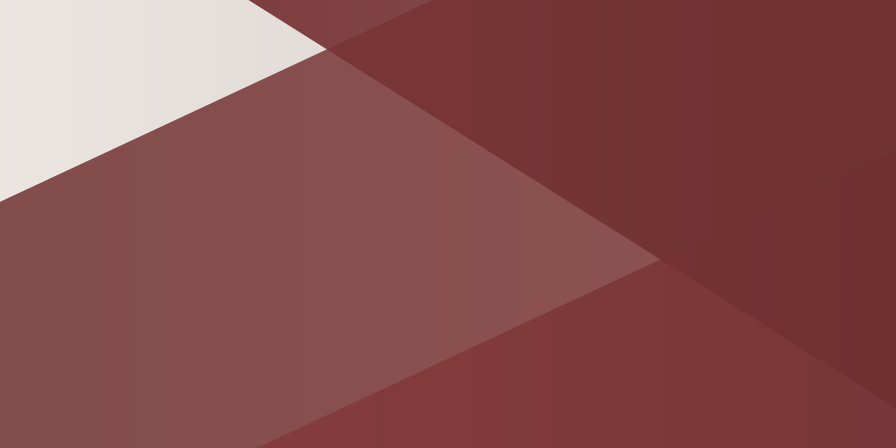
Give the GLSL for this background, as a Shadertoy shader.

```glsl
// Edges: xy = a point on the line (canvas heights), z = slope
const vec3 FALLING_EDGE = vec3(0.5547, 1.0, -0.630);
const vec3 UPPER_EDGE = vec3(0.0, 0.5495, 0.4665);
const vec3 LOWER_EDGE = vec3(0.5729, 0.0, 0.4670);

// Panel colours, from the left end to the right end of each panel
const vec3 CREAM_LEFT = vec3(0.920, 0.900, 0.880);
const vec3 CREAM_RIGHT = vec3(0.885, 0.865, 0.845);
const vec3 TIP_LEFT = vec3(0.490, 0.240, 0.245);
const vec3 TIP_RIGHT = vec3(0.505, 0.270, 0.270);
const vec3 ROSE_LEFT = vec3(0.510, 0.300, 0.292);
const vec3 ROSE_RIGHT = vec3(0.548, 0.320, 0.314);
const vec3 WINE_LEFT = vec3(0.478, 0.212, 0.216);
const vec3 WINE_RIGHT = vec3(0.442, 0.200, 0.198);
const vec3 BRICK_LEFT = vec3(0.515, 0.235, 0.232);
const vec3 BRICK_RIGHT = vec3(0.465, 0.212, 0.214);
const vec3 SHADE_LEFT = vec3(0.455, 0.198, 0.200);
const vec3 SHADE_RIGHT = vec3(0.437, 0.188, 0.188);

// Signed distance to a line, positive above it
float lineDistance(vec2 p, vec3 edge) {
    return (p.y - edge.y - edge.z * (p.x - edge.x)) / sqrt(1.0 + edge.z * edge.z);
}

// Antialiased coverage of the side above a line
float above(vec2 p, vec3 edge, float pixel) {
    return smoothstep(-0.6 * pixel, 0.6 * pixel, lineDistance(p, edge));
}

// Horizontal gradient between two positions
vec3 ramp(vec3 left, vec3 right, float x0, float x1, float x) {
    return mix(left, right, clamp((x - x0) / (x1 - x0), 0.0, 1.0));
}

void mainImage(out vec4 fragColor, in vec2 fragCoord) {
    vec2 p = fragCoord / iResolution.y;
    float pixel = 1.0 / iResolution.y;

    float rightSide = above(p, FALLING_EDGE, pixel);
    float overUpper = above(p, UPPER_EDGE, pixel);
    float overLower = above(p, LOWER_EDGE, pixel);

    // Three bands, each split by the falling edge
    vec3 top = mix(ramp(CREAM_LEFT, CREAM_RIGHT, 0.0, 0.73, p.x),
                   ramp(TIP_LEFT, TIP_RIGHT, 0.55, 0.97, p.x), rightSide);
    vec3 middle = mix(ramp(ROSE_LEFT, ROSE_RIGHT, 0.0, 1.47, p.x),
                      ramp(WINE_LEFT, WINE_RIGHT, 0.73, 1.60, p.x), rightSide);
    vec3 bottom = mix(ramp(BRICK_LEFT, BRICK_RIGHT, 0.75, 2.0, p.x),
                      ramp(SHADE_LEFT, SHADE_RIGHT, 1.47, 2.0, p.x), rightSide);

    // Stack the bands from bottom to top
    vec3 color = mix(bottom, middle, overLower);
    color = mix(color, top, overUpper);
    fragColor = vec4(color, 1.0);
}
```
